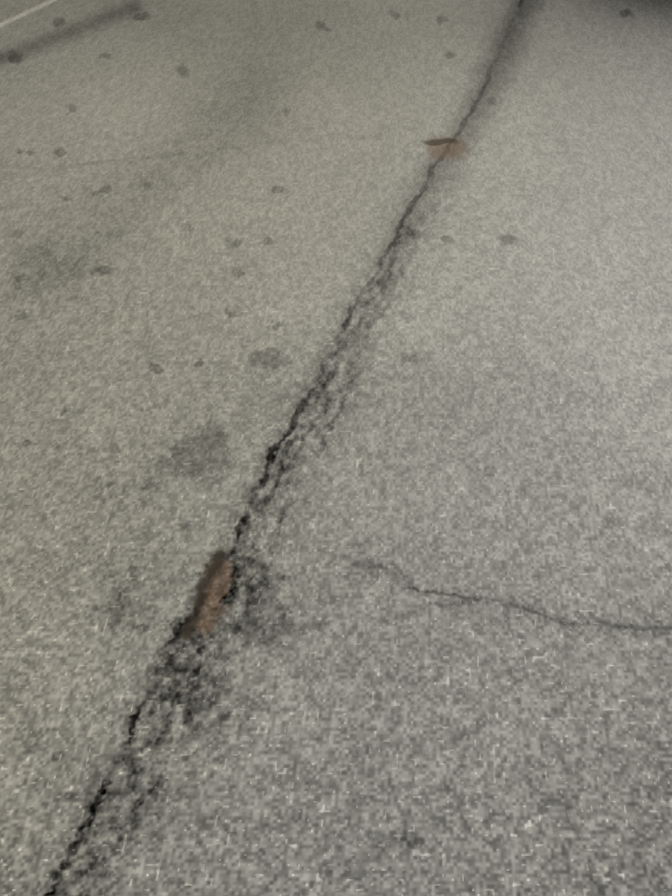
Write a WebGL 2 fragment shader that draws this texture.

```glsl
#version 300 es
precision highp float;
uniform vec2 u_resolution;
out vec4 fragColor;

const float ASPECT = 0.75;
const vec3 RUST = vec3(0.43, 0.35, 0.28);
const vec3 SOIL = vec3(0.20, 0.18, 0.15);

float hash(vec2 p) {
    vec3 q = fract(p.xyx * 0.1031);
    q += dot(q, q.yzx + 33.33);
    return fract((q.x + q.y) * q.z);
}

float noise(vec2 p) {
    vec2 i = floor(p), f = fract(p);
    f = f * f * (3.0 - 2.0 * f);
    return mix(mix(hash(i), hash(i + vec2(1, 0)), f.x),
               mix(hash(i + vec2(0, 1)), hash(i + vec2(1, 1)), f.x), f.y);
}

float fbm(vec2 p) {
    float sum = 0.0, amp = 0.53;
    for (int i = 0; i < 4; i++) {
        sum += amp * noise(p);
        p = mat2(1.6, 1.2, -1.2, 1.6) * p + 17.3;
        amp *= 0.5;
    }
    return sum;
}

float segment(vec2 p, vec2 a, vec2 b) {
    vec2 ab = b - a;
    return length(p - a - ab * clamp(dot(p - a, ab) / dot(ab, ab), 0.0, 1.0));
}

float glow(vec2 p, vec2 center, vec2 radius) {
    vec2 d = (p - center) / radius;
    return exp(-dot(d, d));
}

float stroke(float dist, float width) {
    return 1.0 - smoothstep(0.1 * width, width, abs(dist));
}

// Ragged stain: one inside, fading across a noisy outline
float stain(vec2 p, vec2 center, vec2 radius, float ragged) {
    float d = length((p - center) / radius) + ragged * (fbm(p * 60.0) - 0.5);
    return 1.0 - smoothstep(0.45, 1.15, d);
}

// Signed distance from the slanted seam, roughened by a seeded wobble
float seamOffset(vec2 p, float seed, float wobble) {
    float bend = (noise(vec2(p.y * 24.0, seed)) - 0.5) * 0.012
               + (noise(vec2(p.y * 80.0, seed + 5.0)) - 0.5) * 0.010
               + (noise(p * 190.0 + seed) - 0.5) * 0.007;
    float x = 0.046 + 0.533 * p.y + 0.010 * glow(p, vec2(p.x, 0.9), vec2(1.0, 0.1));
    return (p.x - x - bend * wobble) * 0.88;
}

// Small oil spots, one per grid cell, kept where the hash is high
float spots(vec2 p, float cells, float density) {
    vec2 g = p * cells, id = floor(g);
    vec2 center = 0.3 + 0.4 * vec2(hash(id + 3.1), hash(id + 8.7));
    float r = mix(0.08, 0.19, hash(id + 21.0));
    float d = length((fract(g) - center) * vec2(0.8, 1.2)) + 0.25 * (noise(g * 7.0) - 0.5);
    return step(1.0 - density, hash(id + 40.0)) * (1.0 - smoothstep(0.2 * r, 1.2 * r, d));
}

void main() {
    vec2 p = gl_FragCoord.xy / u_resolution * vec2(ASPECT, 1.0);
    float near = 1.0 - p.y;
    float seam = seamOffset(p, 2.0, mix(1.0, 0.5, p.y));
    float right = smoothstep(-0.25, 0.30, seam);

    // Broad light over the road
    float light = 0.528 + 0.095 * glow(p, vec2(0.70, 0.68), vec2(0.28, 0.27));
    light += 0.03 * glow(p, vec2(0.24, 0.70), vec2(0.24, 0.20));
    light -= 0.03 * smoothstep(0.35, 0.0, p.y) + 0.07 * smoothstep(0.85, 1.0, p.y);
    light -= 0.28 * glow(p, vec2(0.77, 1.025), vec2(0.13, 0.045));
    light += 0.07 * (fbm(p * vec2(7.0, 9.0)) - 0.5);

    // Tyre bands and painted edge at the far left
    float band = segment(p, vec2(-0.02, 0.64), vec2(0.28, 0.89));
    light -= 0.05 * exp(-band * band * 500.0) * (0.5 + fbm(p * 14.0));
    light -= 0.11 * exp(-pow(segment(p, vec2(-0.01, 0.93), vec2(0.15, 0.992)) * 110.0, 2.0));
    light += 0.12 * stroke(segment(p, vec2(-0.01, 0.967), vec2(0.07, 1.005)), 0.004);

    // Oil stains
    float oil = 0.10 * stain(p, vec2(0.217, 0.495), vec2(0.042, 0.032), 1.6);
    oil += 0.11 * stain(p, vec2(0.130, 0.332), vec2(0.024, 0.032), 2.2);
    oil += 0.09 * stain(p, vec2(0.300, 0.597), vec2(0.020, 0.016), 2.0);
    oil += 0.13 * stain(p, vec2(0.566, 0.732), vec2(0.011, 0.007), 0.8);
    oil += 0.09 * stain(p, vec2(0.547, 0.475), vec2(0.009, 0.007), 0.8);
    oil += 0.13 * stain(p, vec2(0.461, 0.062), vec2(0.017, 0.013), 1.6);
    oil += 0.05 * stain(p, vec2(0.060, 0.700), vec2(0.055, 0.030), 1.8);
    light -= oil + 0.10 * spots(p, 21.0, mix(0.36, 0.02, right));

    // Aggregate grain, finer with distance
    vec2 ground = vec2((p.x - 0.5) / (1.7 - p.y), -log(1.7 - p.y));
    float grain = noise(ground * 410.0) + 0.7 * noise(ground * 190.0 + 9.0) - 0.85;
    light += grain * mix(0.05, 0.21, near);
    light += 0.18 * near * smoothstep(0.78, 1.0, noise(ground * 300.0 + 50.0));

    // Crumbled strip beside the seam
    float width = mix(0.066, 0.022, p.y);
    float inside = smoothstep(-0.018, 0.008, seam) * (1.0 - smoothstep(0.4 * width, 1.6 * width, seam));
    float rubble = fbm(ground * 130.0);
    light -= inside * (0.055 + 0.42 * (rubble - 0.48) * smoothstep(0.95, 0.55, p.y));
    light -= 0.05 * exp(-seam * seam * 3500.0) * (1.0 + smoothstep(0.75, 0.95, p.y));

    // Broken strands of the seam, darkest on its left side
    for (int i = 0; i < 4; i++) {
        float k = float(i), seed = 2.0 + 13.0 * k;
        float d = seamOffset(p, seed, mix(1.3, 0.5, p.y)) - 0.27 * k * width;
        float broken = smoothstep(0.30, 0.65, noise(vec2(p.y * 34.0, seed + 7.0)));
        float depth = mix(0.25, 0.12, min(k, 1.0)) * mix(1.0, 0.45, smoothstep(0.5, 0.9, p.y));
        depth *= k > 0.0 ? smoothstep(0.85, 0.6, p.y) * broken : 0.3 + 0.7 * broken;
        light -= depth * stroke(d, mix(0.0065, 0.004, p.y));
    }
    light -= 0.13 * stain(p, vec2(0.280, 0.325), vec2(0.050, 0.055), 1.8) * (0.3 + 1.4 * rubble);
    light -= 0.11 * stain(p, vec2(0.215, 0.235), vec2(0.055, 0.065), 1.8) * (0.3 + 1.4 * rubble);

    // Hairline branches
    vec2 w = p + 0.018 * (vec2(fbm(p * 40.0), fbm(p * 40.0 + 70.0)) - 0.5);
    float branch = min(segment(w, vec2(0.35, 0.387), vec2(0.42, 0.367)),
                       segment(w, vec2(0.42, 0.367), vec2(0.464, 0.341)));
    branch = min(branch, segment(w, vec2(0.464, 0.341), vec2(0.535, 0.334)));
    branch = min(branch, segment(w, vec2(0.535, 0.334), vec2(0.635, 0.303)));
    branch = min(branch, segment(w, vec2(0.635, 0.303), vec2(0.77, 0.294)));
    float gaps = 0.3 + 0.8 * noise(p * 45.0);
    light -= (0.14 * gaps * stroke(branch, 0.004) + 0.05 * stroke(branch, 0.016)) * smoothstep(0.34, 0.45, p.x);
    light -= 0.07 * gaps * stroke(segment(w, vec2(0.44, 0.310), vec2(0.535, 0.334)), 0.005);
    light -= 0.035 * gaps * stroke(segment(w, vec2(0.0, 0.805), vec2(0.47, 0.858)), 0.004);

    // Slightly warmer on the left than on the right
    vec3 color = light * mix(vec3(1.02, 1.0, 0.905), vec3(1.015, 1.0, 0.945), right);

    // Rusty holes with shadowed rims
    float hole = segment(w, vec2(0.226, 0.302), vec2(0.250, 0.360)) + 0.025 * (rubble - 0.5);
    color = mix(color, RUST * (0.35 + 1.3 * rubble) + 0.1 * grain, 0.7 * (1.0 - smoothstep(0.006, 0.021, hole)));
    float rim = segment(w, vec2(0.206, 0.294), vec2(0.247, 0.376));
    color = mix(color, SOIL, 0.8 * stroke(rim, 0.011));
    color = mix(color, RUST, 0.5 * stain(p, vec2(0.497, 0.834), vec2(0.025, 0.015), 1.0));
    color = mix(color, SOIL, 0.5 * stain(w, vec2(0.491, 0.843), vec2(0.021, 0.005), 0.8));

    fragColor = vec4(clamp(color, 0.0, 1.0), 1.0);
}
```
